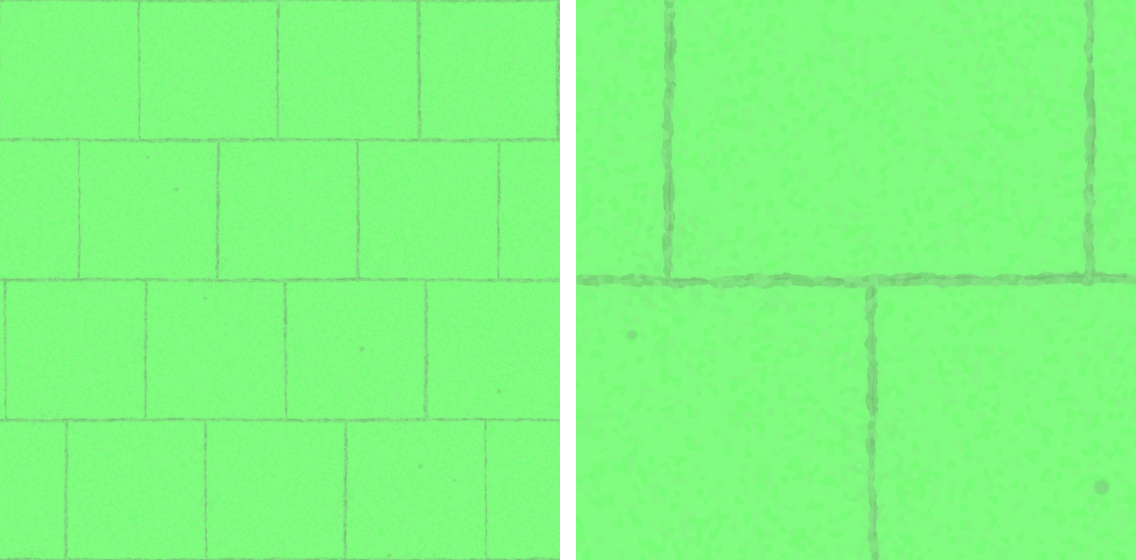
Left, the full canvas; right, a detail of the centre.
Reproduce this texture procedurally as a WebGL 1 fragment shader.

```glsl
precision highp float;
// Worn square green pavers in four staggered rows with thin, ragged grey-green joints.

uniform vec2 u_resolution;

const float TILES = 4.0;            // tiles across and down
const float TURN = 1.5707963;       // one wave per canvas, in tile units
const vec3 CLEAN = vec3(0.50, 0.99, 0.50);
const vec3 FRESH = vec3(0.47, 0.99, 0.47);
const vec3 DULL = vec3(0.51, 0.965, 0.51);
const vec3 WORN = vec3(0.50, 0.90, 0.50);
const vec3 MORTAR = vec3(0.49, 0.88, 0.49);
const vec3 CRACK = vec3(0.48, 0.76, 0.48);

float hash(vec2 p) {
  return fract(sin(dot(p, vec2(12.99, 78.23))) * 4375.85);
}

// Cellular noise that wraps: x = distance to nearest point, y = id of its cell
vec2 cellular(vec2 p, float period) {
  vec2 cell = floor(p);
  vec2 nearest = vec2(9.0, 0.0);
  for (int j = -1; j <= 1; j++) {
    for (int i = -1; i <= 1; i++) {
      vec2 c = cell + vec2(float(i), float(j));
      vec2 w = mod(c, period);
      vec2 point = c + vec2(hash(w), hash(w + 31.7));
      float d = distance(p, point);
      if (d < nearest.x) nearest = vec2(d, hash(w + 57.3));
    }
  }
  return nearest;
}

// Layered sines along a joint, about -1 to 1, wrapping over the canvas
float waves(float t, float seed) {
  float a = t * TURN;
  float phase = seed * 40.0;
  return 0.5 * sin(2.0 * a + phase) + 0.3 * sin(11.0 * a + phase * 1.7)
       + 0.2 * sin(37.0 * a + phase * 2.3);
}

// Smooth patches for stains, about -1 to 1
float patches(vec2 p) {
  vec2 a = p * TURN;
  return 0.5 * sin(3.0 * a.x + 2.0 * sin(2.0 * a.y))
       + 0.5 * sin(5.0 * a.y + 2.0 * sin(4.0 * a.x + 1.0));
}

// x = distance outside the joint, y = signed offset from its centre line
vec2 joint(float across, float along, float seed) {
  float offset = across - 0.006 * waves(along, seed);
  float halfWidth = mix(0.007, 0.015, seed * seed)
                  + 0.004 * waves(along, seed + 0.37);
  return vec2(abs(offset) - halfWidth, offset);
}

// Sideways shift of each row: a half tile on alternate rows, slightly uneven
float rowShift(float row) {
  float a = row * TURN;
  return 0.5 * (1.0 - mod(row, 2.0)) + 0.015 - 0.045 * cos(a) + 0.025 * sin(a);
}

vec2 nearestJoint(vec2 p) {
  float bed = floor(p.y + 0.5);
  vec2 level = joint(p.y - bed, p.x, hash(vec2(mod(bed, TILES), 7.0)));

  float row = mod(floor(p.y), TILES);
  float x = p.x - rowShift(row);
  float column = floor(x + 0.5);
  float seed = hash(vec2(mod(column, TILES), row + 13.0));
  float jitter = 0.012 * (hash(vec2(seed, row)) - 0.5);
  vec2 upright = joint(x - column - jitter, p.y, seed);
  return level.x < upright.x ? level : upright;
}

// Small pits of varied size; most cells stay empty
float pits(vec2 p, float density, float scale, float pixel) {
  vec2 c = cellular(p * scale, TILES * scale);
  float radius = 0.03 + 0.06 * fract(c.y * 91.0);
  float soft = 0.02 + 0.7 * pixel * scale;
  float dotMask = 1.0 - smoothstep(radius - soft, radius + soft, c.x);
  return dotMask * step(1.0 - density, c.y);
}

void main() {
  float pixel = TILES / min(u_resolution.x, u_resolution.y);
  vec2 p = TILES * gl_FragCoord.xy / u_resolution;

  // Fine grain and faint stains on the tile faces
  vec2 grain = cellular(p * 60.0, TILES * 60.0);
  vec2 crumb = cellular(p * 25.0, TILES * 25.0);
  float stain = patches(p);
  vec3 color = mix(CLEAN, FRESH, smoothstep(0.72, 0.78, grain.y));
  float dust = smoothstep(0.80, 0.9, fract(grain.y * 17.0) + 0.03 * stain);
  color = mix(color, DULL, 0.9 * dust);

  // Joints with a ragged outline
  vec2 seam = nearestJoint(p);
  float edge = seam.x + 0.010 * (crumb.x - 0.45) + 0.006 * (grain.x - 0.45);

  // Scuffed borders, stronger where stains gather
  float border = 1.0 - smoothstep(0.0, 0.10, edge);
  float scuff = border * smoothstep(0.1, 0.9, stain) * step(0.45, grain.y);
  color = mix(color, WORN, 0.5 * scuff * (1.0 - smoothstep(0.2, 0.6, crumb.x)));
  color = mix(color, DULL, 0.6 * (1.0 - smoothstep(0.0, 0.025, edge)));

  // Scattered pits
  color = mix(color, WORN, 0.5 * pits(p, 0.03, 12.0, pixel));
  color = mix(color, CRACK, 0.5 * pits(p + 0.37, 0.02, 5.0, pixel));

  // Mortar, darker along one side and in broken spots
  float fill = 1.0 - smoothstep(-pixel, pixel, edge);
  float side = 0.005 + 0.004 * waves(p.x + p.y, 0.6);
  float shade = 1.0 - smoothstep(0.0, 0.003 + pixel, abs(seam.y - side));
  float broken = smoothstep(0.25, 0.7, crumb.y);
  vec3 mortar = mix(MORTAR, CRACK, 0.6 * shade * broken + 0.2 * broken);
  mortar += 0.06 * (grain.y - 0.5);
  gl_FragColor = vec4(mix(color, mortar, fill), 1.0);
}
```
